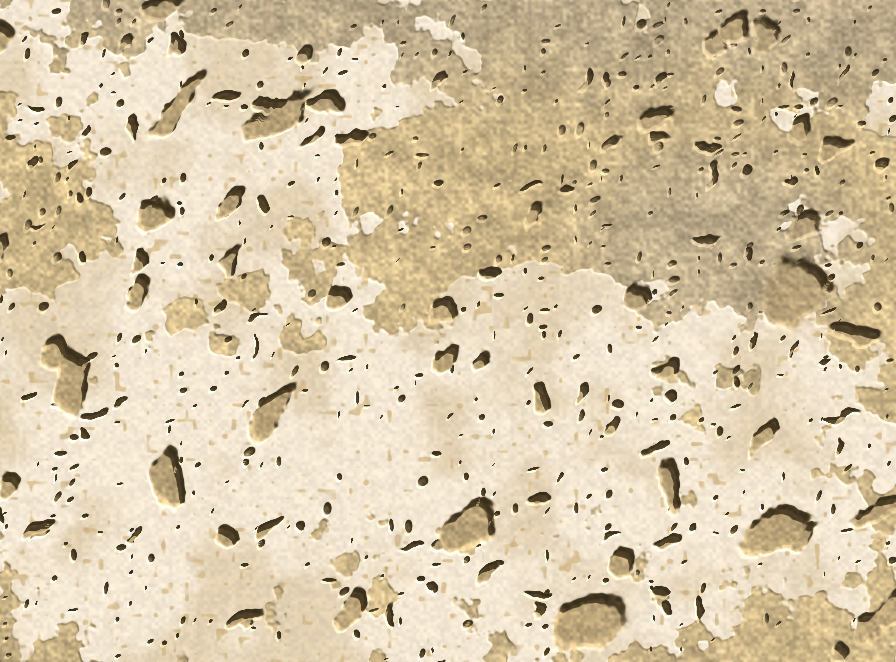
Reproduce this texture procedurally as a Shadertoy shader.

```glsl
float hash(vec2 p) {
    return fract(sin(dot(p, vec2(127.1, 311.7))) * 43758.5453);
}

float noise(vec2 p) {
    vec2 i = floor(p), f = fract(p);
    f = f * f * (3.0 - 2.0 * f);
    return mix(mix(hash(i), hash(i + vec2(1, 0)), f.x),
               mix(hash(i + vec2(0, 1)), hash(i + vec2(1, 1)), f.x), f.y);
}

float fbm(vec2 p) {
    float sum = 0.0, amp = 0.53;
    for (int i = 0; i < 4; i++) {
        sum += amp * noise(p);
        p = mat2(1.6, 1.2, -1.2, 1.6) * p + 7.3;
        amp *= 0.5;
    }
    return sum;
}

// Scattered gouges, mostly leaning up to the right
float gouges(vec2 p, float scale, float chance) {
    float depth = 0.0;
    vec2 cell = floor(p * scale);
    for (int j = -1; j <= 1; j++)
    for (int i = -1; i <= 1; i++) {
        vec2 c = cell + vec2(i, j), key = c + scale;
        if (hash(key + 73.1) > chance) continue;
        vec2 r = vec2(hash(key), hash(key + 31.7));
        vec2 o = p * scale - c - 0.2 - 0.6 * r;
        float angle = mix(0.0, 1.7, r.y);
        vec2 dir = vec2(cos(angle), sin(angle));
        float size = mix(0.16, 0.46, r.x * r.x);
        vec2 radii = size * vec2(1.0, mix(0.25, 0.75, hash(key + 11.9)));
        o = vec2(dot(o, dir), dot(o, vec2(-dir.y, dir.x)));
        depth = max(depth, smoothstep(1.1, 0.7, length(o / radii)));
    }
    return depth;
}

// Where the pale coat survives: positive inside, negative on bare plaster
float coatField(vec2 p) {
    float edge = 0.55 + 0.05 * sin(p.x * 7.0 - 4.35);
    float lower = clamp((edge - p.y) * 5.0, -0.4, 0.36);
    lower -= 0.26 * smoothstep(0.75, 1.1, p.x) * smoothstep(0.6, 0.4, p.y);
    float upper = 0.24 - 1.5 * max(0.0, length((p - vec2(0.33, 0.8)) * vec2(1.0, 2.2)) - 0.27);
    upper -= 0.4 * exp(-90.0 * dot(p - vec2(0.1, 0.74), p - vec2(0.1, 0.74)));
    upper -= 0.4 * exp(-90.0 * dot(p - vec2(0.6, 0.72), p - vec2(0.6, 0.72)));
    float right = 0.15 - 2.2 * length((p - vec2(1.17, 0.83)) * vec2(0.7, 1.6));
    float bias = max(max(lower, upper), max(right, -0.36));
    return bias + 1.2 * (fbm(p * 5.0) - 0.5) + 1.1 * (fbm(p * 21.0 + 4.0) - 0.5);
}

// Returns height, coat cover and pit depth
vec3 surface(vec2 p) {
    vec2 warp = vec2(fbm(p * 16.0), fbm(p * 16.0 + 9.0)) - 0.5;
    vec2 q = p + 0.055 * warp;
    float pit = gouges(q, 6.5, 0.42);
    pit = max(pit, 0.85 * gouges(q + 3.1, 15.0, 0.36));
    pit = max(pit, 0.55 * gouges(p + 0.012 * warp, 42.0, 0.25));
    float coat = smoothstep(-0.025, 0.025, coatField(p)) * (1.0 - smoothstep(0.1, 0.5, pit));
    float grain = noise(p * 150.0) + 0.7 * noise(p * 75.0);
    float height = 0.27 * coat - 0.9 * pit + grain * mix(0.15, 0.06, coat);
    height += 0.3 * fbm(p * 12.0 + 20.0);
    return vec3(height, coat, pit);
}

void mainImage(out vec4 fragColor, in vec2 fragCoord) {
    vec2 p = fragCoord / iResolution.y;
    vec3 here = surface(p);
    float coat = here.y, pit = here.z;

    // Slope and cast shadow from light at the upper right
    vec2 toLight = normalize(vec2(0.5, 0.85));
    float slope = 0.0, shadow = 0.0;
    for (int i = 1; i <= 4; i++) {
        float rise = surface(p + toLight * 0.0042 * float(i)).x - here.x;
        if (i == 1) slope = -rise;
        shadow = max(shadow, rise - 0.09 * float(i));
    }

    // Bare plaster, greyer along the top and at the right
    float grey = smoothstep(0.78, 0.95, p.y + 0.12 * (p.x - 0.7) + 0.25 * (fbm(p * 4.0) - 0.5));
    grey = max(grey, smoothstep(0.3, 0.1, length((p - vec2(1.08, 0.63)) * vec2(1.0, 1.3))));
    vec3 plaster = mix(vec3(0.81, 0.72, 0.54), vec3(0.75, 0.68, 0.55), grey);
    plaster *= 0.82 + 0.36 * fbm(p * 30.0);

    // Pale coat with faint stains and ochre specks
    float stain = smoothstep(0.42, 0.72, fbm(p * 9.0 + 40.0));
    vec3 paint = mix(vec3(0.96, 0.91, 0.83), vec3(0.89, 0.82, 0.70), stain);
    paint = mix(paint, vec3(0.80, 0.69, 0.48), 0.7 * smoothstep(0.8, 0.95, noise(p * 85.0 + 5.0)));

    vec3 color = mix(plaster, paint, coat);
    color = mix(color, vec3(0.69, 0.60, 0.44), 0.7 * pit);
    color *= 1.0 + clamp(slope * mix(0.9, 0.45, coat), -0.25, 0.18);
    color *= 1.0 + (noise(p * 190.0) - 0.5) * mix(0.24, 0.09, coat);
    color *= mix(vec3(1.0), vec3(0.43, 0.40, 0.33), smoothstep(0.04, 0.5, shadow));
    fragColor = vec4(clamp(color, 0.0, 1.0), 1.0);
}
```
